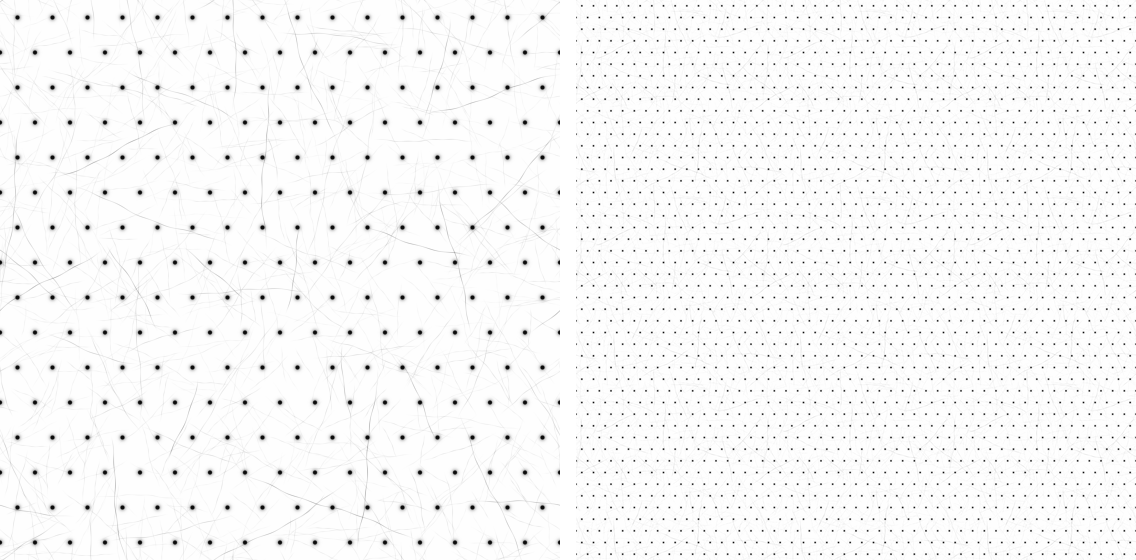
Left: one tile. Right: repeated 3 by 3.
This pattern is drawn by a three.js fragment shader. Its source:

```glsl
varying vec2 vUv;

const float DOT_ROWS = 16.0;
const float CORE_RADIUS = 0.058;     // in dot cells
const float CORE_SOFTNESS = 0.022;
const float HALO_RADIUS = 0.088;
const float HALO_INK = 0.45;
const float CORE_INK = 0.96;

const float SCRATCH_WIDTH = 0.0018;  // in canvas widths
const float LONG_GRID = 5.0;
const int LONG_COUNT = 2;            // scratches per grid cell
const float LONG_INK = 0.23;
const float MID_GRID = 8.0;
const int MID_COUNT = 2;
const float MID_INK = 0.1;
const float FINE_GRID = 12.0;
const int FINE_COUNT = 5;
const float FINE_INK = 0.07;

const vec3 PAPER = vec3(0.995);
const vec3 INK = vec3(0.02);
const float PI = 3.14159265;

vec4 hash4(vec2 cell, float seed) {
  float n = dot(cell, vec2(12.9898, 78.233)) + seed * 37.719;
  return fract(sin(n + vec4(0.0, 1.7, 4.1, 7.3)) * 43758.5453);
}

// One wavering hairline about the origin, in grid cell units
float hairline(vec2 p, vec4 shape, float width) {
  float angle = shape.x * PI;
  vec2 dir = vec2(cos(angle), sin(angle));
  float along = dot(p, dir);
  float across = dot(p, vec2(-dir.y, dir.x));
  float phase = shape.y * 2.0 * PI;
  float halfLength = mix(0.35, 0.9, shape.z);

  across += (shape.y - 0.5) * 0.15 * along * along;
  across += 0.016 * sin(along * 6.0 + phase) + 0.005 * sin(along * 19.0 + phase * 3.0);

  float line = 1.0 - smoothstep(0.0, width, abs(across));
  float taper = 1.0 - smoothstep(halfLength * 0.6, halfLength, abs(along));
  float pressure = 0.75 + 0.25 * sin(along * 31.0 + phase * 5.0);
  return line * taper * pressure * mix(0.3, 1.0, shape.w);
}

// Light left after one scratch per cell of a wrapping grid
float scratchLayer(vec2 uv, float grid, float ink, float seed) {
  vec2 p = uv * grid;
  vec2 base = floor(p);
  float light = 1.0;
  for (int y = -1; y <= 1; y++) {
    for (int x = -1; x <= 1; x++) {
      vec2 cell = base + vec2(float(x), float(y));
      vec2 wrapped = mod(cell, grid);
      vec2 center = cell + hash4(wrapped, seed).xy;
      vec4 shape = hash4(wrapped, seed + 53.0);
      light *= 1.0 - ink * hairline(p - center, shape, SCRATCH_WIDTH * grid);
    }
  }
  return light;
}

// Soft dots, every other row shifted by half a cell
float dotInk(vec2 uv) {
  vec2 p = uv * DOT_ROWS;
  p.x += 0.5 - 0.5 * mod(floor(p.y), 2.0);
  float d = length(fract(p) - 0.5);
  float core = CORE_INK * (1.0 - smoothstep(CORE_RADIUS - CORE_SOFTNESS, CORE_RADIUS + CORE_SOFTNESS, d));
  float halo = HALO_INK * exp(-d * d / (HALO_RADIUS * HALO_RADIUS));
  return 1.0 - (1.0 - core) * (1.0 - halo);
}

void main() {
  float light = 1.0;
  for (int i = 0; i < LONG_COUNT; i++) {
    light *= scratchLayer(vUv, LONG_GRID, LONG_INK, float(i) + 1.0);
  }
  for (int i = 0; i < MID_COUNT; i++) {
    light *= scratchLayer(vUv, MID_GRID, MID_INK, float(i) + 11.0);
  }
  for (int i = 0; i < FINE_COUNT; i++) {
    light *= scratchLayer(vUv, FINE_GRID, FINE_INK, float(i) + 21.0);
  }

  vec3 color = mix(PAPER * light, INK, dotInk(vUv));
  gl_FragColor = vec4(color, 1.0);
}
```
